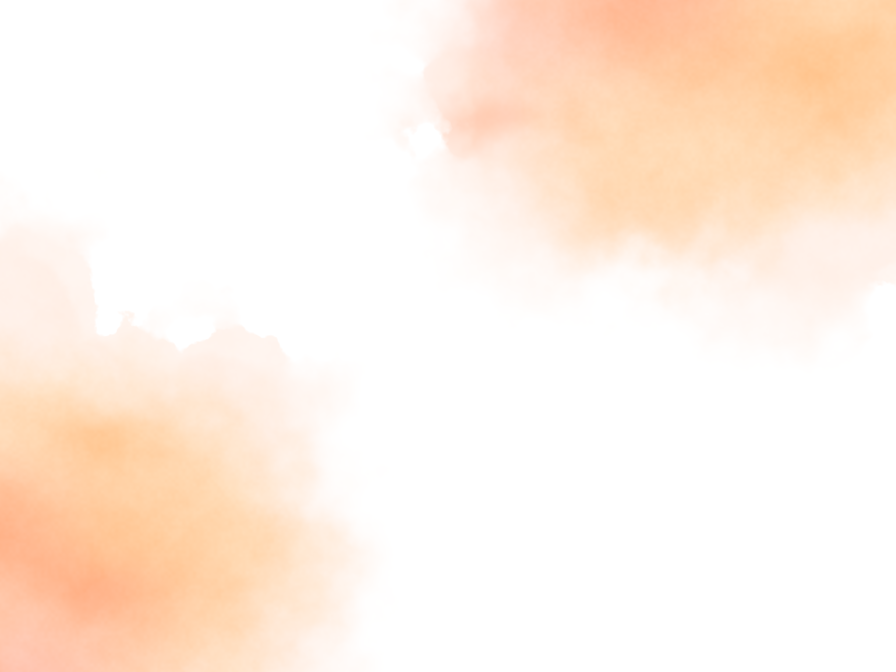
Reproduce this background procedurally as a WebGL 1 fragment shader.

```glsl
precision highp float;
// Two peach watercolour washes on white paper, at the upper right and lower left.
// Each is a union of noise-warped ellipses: a pale layered stain with edges that are
// crisp or feathered by place, a denser core, and soft pools of pigment.
uniform vec2 u_resolution;

const vec3 PAPER  = vec3(1.0);
const vec3 STAIN  = vec3(1.0, 0.942, 0.91);
const vec3 PEACH  = vec3(1.0, 0.865, 0.725);
const vec3 AMBER  = vec3(1.0, 0.77, 0.55);
const vec3 SALMON = vec3(1.0, 0.68, 0.53);
const vec3 PINK   = vec3(1.0, 0.77, 0.71);

const float WARP_SIZE = 0.10;     // slow bending of outlines and pools
const float RAGGED_SIZE = 0.10;   // small irregularities along outlines
const float CRISP_EDGE = 0.004;
const float SOFT_EDGE = 0.075;
const float CORE_EDGE = 0.095;
const float LAYER_DEPTH = 0.035;  // inset of the second stain layer
const float LAYER_SHARE = 0.30;   // its part of the stain's strength
const float MOTTLE = 0.10;
const float FINE_MOTTLE = 0.065;
const float GRAIN = 0.02;

float hash(vec2 p) {
  p = fract(p * vec2(0.1031, 0.1137));
  p += dot(p, p.yx + 33.33);
  return fract((p.x + p.y) * p.x * 47.7);
}

float noise(vec2 p) {
  vec2 i = floor(p), f = fract(p);
  f = f * f * (3.0 - 2.0 * f);
  return mix(mix(hash(i), hash(i + vec2(1.0, 0.0)), f.x),
             mix(hash(i + vec2(0.0, 1.0)), hash(i + 1.0), f.x), f.y);
}

float fbm(vec2 p) {
  float sum = 0.0, weight = 0.5;
  for (int i = 0; i < 5; i++) {
    sum += weight * noise(p);
    p = mat2(1.6, 1.2, -1.2, 1.6) * p + 7.3;
    weight *= 0.5;
  }
  return sum;
}

// Approximate signed distance to an ellipse, negative inside
float ellipse(vec2 p, vec2 center, vec2 radii) {
  return (length((p - center) / radii) - 1.0) * min(radii.x, radii.y);
}

float inside(float dist, float edge) {
  return 1.0 - smoothstep(-edge, edge, dist);
}

float pool(vec2 p, vec2 center, vec2 radii) {
  vec2 d = (p - center) / radii;
  return exp(-dot(d, d));
}

float upperStain(vec2 p) {
  float d = ellipse(p, vec2(1.012, 0.900), vec2(0.375, 0.295));
  d = min(d, ellipse(p, vec2(0.840, 0.785), vec2(0.190, 0.185)));
  d = min(d, ellipse(p, vec2(1.198, 0.896), vec2(0.434, 0.347)));
  return min(d, ellipse(p, vec2(1.198, 0.705), vec2(0.191, 0.188)));
}

float lowerStain(vec2 p) {
  float d = ellipse(p, vec2(0.104, 0.184), vec2(0.400, 0.339));
  d = min(d, ellipse(p, vec2(0.330, 0.132), vec2(0.191, 0.330)));
  d = min(d, ellipse(p, vec2(0.347, 0.375), vec2(0.130, 0.148)));
  return min(d, ellipse(p, vec2(0.017, 0.531), vec2(0.139, 0.165)));
}

// Two overlapping coats, the inner one ending in its own tide line
float coats(float dist, float ragged, float crisp) {
  float edge = mix(SOFT_EDGE, CRISP_EDGE, crisp);
  float inner = inside(dist - 0.7 * ragged + LAYER_DEPTH, mix(SOFT_EDGE, CRISP_EDGE, 0.9 * crisp));
  return inside(dist + ragged, edge) * mix(1.0 - LAYER_SHARE, 1.0, inner);
}

void main() {
  vec2 p = gl_FragCoord.xy / u_resolution.y;
  p.x += 0.5 * (4.0 / 3.0 - u_resolution.x / u_resolution.y);
  vec2 w = p + WARP_SIZE * (vec2(fbm(p * 5.0), fbm(p * 5.0 + 17.0)) - 0.48);
  float ragged = RAGGED_SIZE * (fbm(p * 20.0 + 4.0) - 0.48);

  // Pale stains, with broken dried edges at the left, right and lower top
  float broken = smoothstep(0.30, 0.46, fbm(p * 7.0 + 51.0));
  float crispUpper = (1.0 - smoothstep(0.70, 0.80, p.x)) * (1.0 - smoothstep(0.89, 0.95, p.y));
  crispUpper = max(crispUpper * smoothstep(0.64, 0.70, p.y), smoothstep(1.27, 1.31, p.x));
  float crispLower = smoothstep(0.40, 0.48, p.y) * (1.0 - 0.5 * smoothstep(0.58, 0.68, p.y));
  float upper = coats(upperStain(w), ragged, crispUpper * broken);
  float lower = coats(lowerStain(w), ragged, crispLower * broken);
  float stain = max(upper, lower);

  // Denser cores
  float coreDist = min(ellipse(w, vec2(0.990, 0.885), vec2(0.260, 0.243)),
                       ellipse(w, vec2(1.215, 0.948), vec2(0.330, 0.234)));
  coreDist = min(coreDist, ellipse(w, vec2(0.087, 0.167), vec2(0.350, 0.280)));
  float core = inside(coreDist + ragged, CORE_EDGE) * stain;

  // Pigment pools
  float amber = 0.75 * pool(w, vec2(1.22, 0.93), vec2(0.20, 0.10))
              + 0.15 * pool(w, vec2(1.00, 0.76), vec2(0.17, 0.10))
              + 0.60 * pool(w, vec2(0.165, 0.350), vec2(0.09, 0.06))
              + 0.55 * pool(w, vec2(0.22, 0.17), vec2(0.18, 0.12));
  float salmon = 0.80 * pool(w, vec2(0.96, 1.01), vec2(0.15, 0.11))
               + 0.45 * pool(w, vec2(0.70, 0.815), vec2(0.08, 0.035))
               + 0.75 * pool(w, vec2(0.00, 0.18), vec2(0.14, 0.11))
               + 0.60 * pool(w, vec2(0.175, 0.12), vec2(0.10, 0.06));
  float pink = 0.50 * pool(w, vec2(0.78, 0.96), vec2(0.13, 0.14))
             + 0.85 * pool(w, vec2(0.02, 0.01), vec2(0.20, 0.09));

  vec3 color = mix(PAPER, STAIN, stain);
  color = mix(color, PEACH, core);
  color = mix(color, AMBER, min(amber, 1.0) * core);
  color = mix(color, SALMON, min(salmon, 1.0) * stain);
  color = mix(color, PINK, min(pink, 1.0) * stain);

  // Cloudy pigment and paper grain, on the painted areas only
  float pigment = MOTTLE * (fbm(p * 9.0 + 31.0) - 0.48) + FINE_MOTTLE * (fbm(p * 34.0) - 0.48)
                + GRAIN * (noise(p * 190.0) - 0.5);
  color += vec3(0.0, 0.6, 1.0) * pigment * stain * mix(0.35, 1.0, core);
  gl_FragColor = vec4(clamp(color, 0.0, 1.0), 1.0);
}
```
